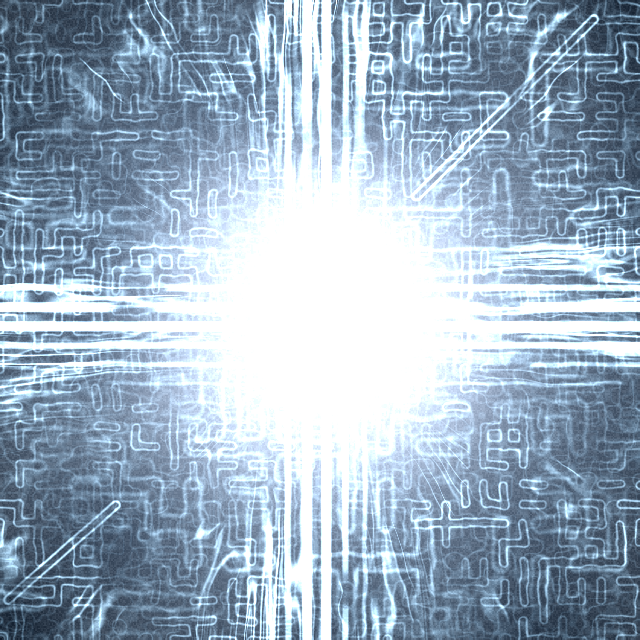
Reproduce this background procedurally as a Shadertoy shader.

```glsl
// A white energy core bursting over a steel-blue field of etched circuit lines and axial streaks.

// Layout, in canvas units
const vec2  CORE_CENTRE = vec2(0.510, 0.505);
const vec2  AXIS_CENTRE = vec2(0.495, 0.505);
const float GLOW_RADIUS = 0.255;
const float LANE_PITCH = 0.030;
const float STREAK_DENSITY = 88.0;
const float COARSE_GRID = 16.6;
const float FINE_GRID = 33.0;
const float GRAIN_CELLS = 420.0;

// Colours and strengths
const vec3 FIELD_COLOUR = vec3(0.39, 0.46, 0.55);
const vec3 EDGE_COLOUR  = vec3(0.15, 0.20, 0.26);
const vec3 GLOW_COLOUR  = vec3(0.74, 0.74, 0.79);
const vec3 LINE_COLOUR  = vec3(0.42, 0.56, 0.63);
const float GRAIN_STRENGTH = 0.09;

float hash(vec2 p) {
    vec3 q = fract(p.xyx * 0.1031);
    q += dot(q, q.yzx + 33.33);
    return fract((q.x + q.y) * q.z);
}

float noise(vec2 p) {
    vec2 cell = floor(p), f = fract(p);
    f = f * f * (3.0 - 2.0 * f);
    return mix(mix(hash(cell), hash(cell + vec2(1, 0)), f.x),
               mix(hash(cell + vec2(0, 1)), hash(cell + vec2(1, 1)), f.x), f.y);
}

float smoothMin(float a, float b, float k) {
    float h = max(k - abs(a - b), 0.0) / k;
    return min(a, b) - 0.25 * k * h * h;
}

float segmentDistance(vec2 p, vec2 a, vec2 b) {
    vec2 ab = b - a;
    return length(p - a - ab * clamp(dot(p - a, ab) / dot(ab, ab), 0.0, 1.0));
}

// Soft line where a field crosses the given level
float contour(float field, float level, float width) {
    return 1.0 - smoothstep(0.0, width, abs(field - level));
}

// Rounded outlines around randomly chosen edges of a square lattice
float traces(vec2 p, float density, float seed) {
    vec2 node = floor(p + 0.5), f = p - node;
    float d = 1.0;
    for (int i = 0; i < 4; i++) {
        float side = float(i % 2) * 2.0 - 1.0;
        vec2 dir = i < 2 ? vec2(side, 0.0) : vec2(0.0, side);
        if (hash(2.0 * node + dir + seed) < density)
            d = smoothMin(d, segmentDistance(f, vec2(0.0), dir), 0.16);
    }
    return contour(d, 0.19, 0.10);
}

// Broken wavy streaks and solid bars beside one axis; q = (across, along)
float axialStreaks(vec2 q, float seed) {
    float reach = abs(q.y);
    float wave = 0.007 * (noise(vec2(q.x * 25.0, q.y * 22.0) + seed) - 0.5);
    float fan = (q.x + wave) / (0.72 + 0.6 * reach);
    float field = noise(vec2(fan * STREAK_DENSITY, q.y * 6.0) + seed);
    float gaps = smoothstep(0.30, 0.62, noise(vec2(fan * 28.0, q.y * 5.0) + seed + 17.0));
    float spread = q.x / (0.055 + 0.20 * reach);
    float envelope = exp(-spread * spread) * smoothstep(0.10, 0.38, reach);
    float fine = (contour(field, 0.5, 0.17) + 0.6 * contour(field, 0.78, 0.10)) * gaps * envelope;

    float lane = floor(q.x / LANE_PITCH);
    float order = abs(lane + 0.5) - 0.5;
    float offset = abs(q.x - (lane + 0.5) * LANE_PITCH + wave * 0.3 * order);
    float width = 0.0085 / (1.0 + 0.45 * order);
    float bar = 1.0 - smoothstep(width - 0.003, width + 0.001, offset);
    float cut = 0.12 + 0.16 * min(order, 3.0);
    bar *= smoothstep(cut, cut + 0.12, noise(vec2(lane * 7.3, q.y * 7.0) + seed));
    return 1.35 * fine + 1.25 * bar * exp(-0.42 * order) * smoothstep(0.08, 0.2, reach);
}

// Sparse streaks pointing away from the core
float radialStreaks(vec2 q) {
    float r = length(q);
    vec2 dir = q / max(r, 0.001);
    vec2 polar = vec2(atan(q.y, q.x) * 34.0, r * 9.0);
    polar.x += 0.7 * noise(q * 35.0);
    float patches = smoothstep(0.52, 0.78, noise(q * 11.0 + 41.0));
    return contour(noise(polar), 0.5, 0.14) * patches
         * smoothstep(0.18, 0.42, r) * (0.45 + 0.5 * abs(dir.x * dir.y));
}

// A paired diagonal stroke with uneven brightness
float diagonal(vec2 p, vec2 a, vec2 b) {
    float d = segmentDistance(p + 0.007 * (noise(p * 32.0) - 0.5), a, b);
    return contour(d, 0.006, 0.0035) * (0.3 + 0.9 * noise(p * 15.0 + 8.0));
}

void mainImage(out vec4 fragColor, in vec2 fragCoord) {
    vec2 p = (fragCoord - 0.5 * iResolution.xy) / iResolution.y + 0.5;
    vec2 fromCore = p - CORE_CENTRE, fromAxis = p - AXIS_CENTRE;
    float r = length(fromCore);

    // Field, vignette and central glow
    vec3 colour = mix(FIELD_COLOUR, EDGE_COLOUR, smoothstep(0.28, 0.74, r));
    colour += 0.10 * (noise(p * 6.0) - 0.5) + GRAIN_STRENGTH * (hash(floor(p * GRAIN_CELLS)) - 0.5);
    colour += GLOW_COLOUR * exp(-pow(r / GLOW_RADIUS, 3.0));

    // Etched circuitry and faint squiggles
    vec2 warped = p + 0.005 * (vec2(noise(p * 38.0), noise(p * 38.0 + 57.0)) - 0.5);
    float light = 0.55 * traces(warped * COARSE_GRID, 0.30, 3.0) * noise(p * 8.0 + 5.0);
    light += 0.75 * traces(warped * FINE_GRID, 0.36, 29.0) * noise(p * 10.0 + 23.0);
    light += 0.20 * contour(noise(warped * 48.0), 0.5, 0.12);
    light += 0.14 * contour(noise(warped * 85.0 + 11.0), 0.5, 0.20);

    // Streaks along both axes, outward rays and two diagonals
    light += axialStreaks(fromAxis, 5.0) + axialStreaks(fromAxis.yx, 73.0) + radialStreaks(fromCore);
    light += diagonal(p, vec2(0.650, 0.692), vec2(0.930, 0.972));
    light += diagonal(p, vec2(0.015, 0.065), vec2(0.180, 0.210));

    colour += LINE_COLOUR * light + 0.22 * light * light;
    fragColor = vec4(clamp(colour, 0.0, 1.0), 1.0);
}
```
